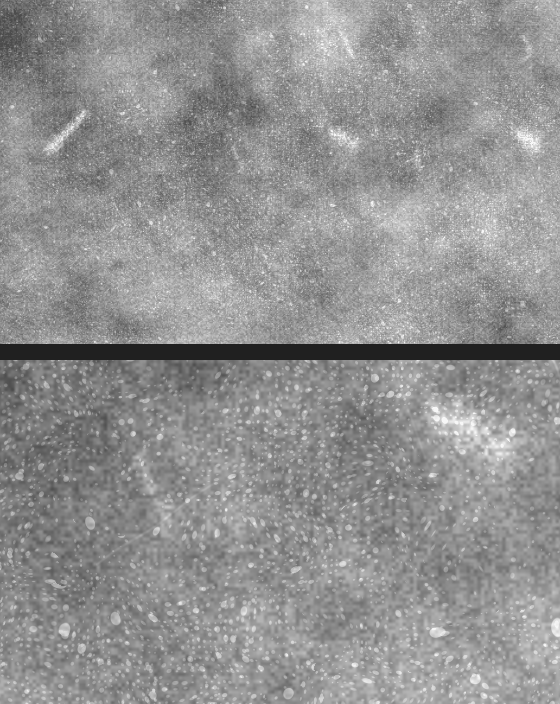
Top, the full canvas; bottom, a detail of the centre.
A Shadertoy shader for this texture:

```glsl
const float BASE_TONE = 0.605;
const float CLOUD_CONTRAST = 0.43;
const float MOTTLE_CONTRAST = 0.22;
const float GRAIN_CONTRAST = 0.21;
const float EDGE_SHADE = 0.11;
const float SPECK_LIGHT = 0.21;
const float SCRATCH_LIGHT = 0.16;
const float SMEAR_LIGHT = 0.27;
const float STAIN_DARK = 0.13;
const float TILE_START = 0.62;
const float TILE_WIDTH = 0.525;
const int SCRATCH_COUNT = 34;

float hash(vec2 p) {
    return fract(sin(dot(p, vec2(127.1, 311.7))) * 43758.5453);
}

vec2 hash2(vec2 p) {
    return vec2(hash(p), hash(p + 17.3));
}

float noise(vec2 p) {
    vec2 cell = floor(p), f = fract(p);
    f = f * f * (3.0 - 2.0 * f);
    float low = mix(hash(cell), hash(cell + vec2(1, 0)), f.x);
    float high = mix(hash(cell + vec2(0, 1)), hash(cell + vec2(1, 1)), f.x);
    return mix(low, high, f.y);
}

float fbm(vec2 p) {
    float sum = 0.0, weight = 0.5;
    for (int i = 0; i < 5; i++) {
        sum += weight * noise(p);
        p = mat2(1.6, 1.2, -1.2, 1.6) * p + 7.7;
        weight *= 0.5;
    }
    return sum / 0.97;
}

float segmentDistance(vec2 p, vec2 a, vec2 b) {
    vec2 ab = b - a;
    return length(p - a - ab * clamp(dot(p - a, ab) / dot(ab, ab), 0.0, 1.0));
}

// Soft round patch with separate radii
float patchMask(vec2 p, vec2 centre, vec2 radius) {
    vec2 d = (p - centre) / radius;
    return exp(-dot(d, d));
}

// Chalky stroke that fades outwards
float smear(vec2 p, vec2 a, vec2 b, float width) {
    float d = segmentDistance(p, a, b) / width;
    return exp(-d * d);
}

// One random dot per grid cell, kept with the given probability
float specks(vec2 p, float count, float density, float pixel) {
    vec2 cell = floor(p * count), f = fract(p * count);
    vec2 centre = 0.35 + 0.3 * hash2(cell + 3.1);
    float size = hash(cell + 9.4);
    float radius = mix(0.14, 0.36, size * size);
    float soft = 0.7 * pixel * count;
    float dotMask = smoothstep(soft, -soft, length(f - centre) - radius);
    return dotMask * step(hash(cell + 29.8), density);
}

// Thin scattered lines, most of them steep and leaning left
float scratches(vec2 p, float aspect, float pixel) {
    float sum = 0.0;
    for (int i = 0; i < SCRATCH_COUNT; i++) {
        vec2 seed = vec2(float(i), 4.7);
        vec2 start = hash2(seed) * vec2(aspect, 1.0);
        float pick = hash(seed + 5.1);
        float angle = mix(1.6, 2.2, pick) + 1.6 * step(0.65, pick);
        float reach = mix(0.03, 0.15, hash(seed + 8.3));
        vec2 end = start + reach * vec2(cos(angle), sin(angle));
        float d = segmentDistance(p, start, end);
        sum += smoothstep(0.0012 + pixel, 0.0, d) * mix(0.2, 0.9, hash(seed + 2.6));
    }
    return min(sum, 1.0);
}

void mainImage(out vec4 fragColor, in vec2 fragCoord) {
    float pixel = 1.0 / iResolution.y;
    float aspect = iResolution.x * pixel;
    vec2 p = fragCoord * pixel;
    vec2 warp = vec2(noise(p * 23.0), noise(p * 23.0 + 40.0)) - 0.5;
    vec2 q = p + 0.022 * warp;
    vec2 tile = vec2(mod(q.x - TILE_START, TILE_WIDTH), q.y);
    float tiled = smoothstep(TILE_START - 0.02, TILE_START + 0.05, p.x);

    // Clouds, mottling and darkened left border
    float cloud = fbm(p * 3.4 + 2.0);
    float mottle = fbm(p * 17.0 + 31.0);
    float border = 1.0 - smoothstep(0.02, 0.4, q.x + 0.3 * (cloud - 0.5));
    float tone = BASE_TONE + CLOUD_CONTRAST * (cloud - 0.5) + MOTTLE_CONTRAST * (mottle - 0.5);
    tone -= EDGE_SHADE * border;

    // Worn pale areas and dark stains
    float worn = tiled * patchMask(tile, vec2(0.25, 0.4), vec2(0.15, 0.2));
    worn += patchMask(q, vec2(0.34, 0.24), vec2(0.13, 0.12));
    float stain = tiled * patchMask(tile, vec2(0.12, 0.67), vec2(0.05, 0.045));
    stain += patchMask(q, vec2(0.345, 0.235), vec2(0.022, 0.015));
    stain += patchMask(q, vec2(0.4, 0.03), vec2(0.1, 0.04));
    tone += 0.07 * worn - STAIN_DARK * stain;

    // Fine grain and clustered white dust
    float grain = 0.65 * noise(p * 290.0) + 0.35 * noise(p * 141.0 + 9.0);
    tone += GRAIN_CONTRAST * 1.25 * (grain - 0.5);
    float cluster = smoothstep(0.36, 0.7, fbm(p * 6.0 + 60.0));
    float density = (0.06 + 0.5 * cluster + 0.2 * worn) * (1.0 - 0.6 * border);
    float dust = 0.65 * specks(q, 175.0, density, pixel);
    dust += 0.85 * specks(q + 3.7, 105.0, density * 0.6, pixel);
    dust += specks(q + 8.2, 52.0, density * 0.16, pixel);
    tone += SPECK_LIGHT * min(dust, 1.3);

    // Chalky strokes and scratches
    float chalk = 1.3 * smear(q, vec2(0.15, 0.565), vec2(0.245, 0.67), 0.014);
    chalk += tiled * smear(tile, vec2(0.37, 0.615), vec2(0.41, 0.58), 0.022);
    chalk += 0.6 * tiled * smear(tile, vec2(0.06, 0.57), vec2(0.08, 0.52), 0.009);
    chalk += 0.6 * tiled * smear(tile, vec2(0.375, 0.9), vec2(0.395, 0.84), 0.008);
    tone += SMEAR_LIGHT * chalk * mix(0.5, 1.3, grain);
    tone += SCRATCH_LIGHT * scratches(p + 0.006 * warp, aspect, pixel) * mix(0.4, 1.2, grain);

    fragColor = vec4(vec3(clamp(tone, 0.3, 0.97)), 1.0);
}
```
